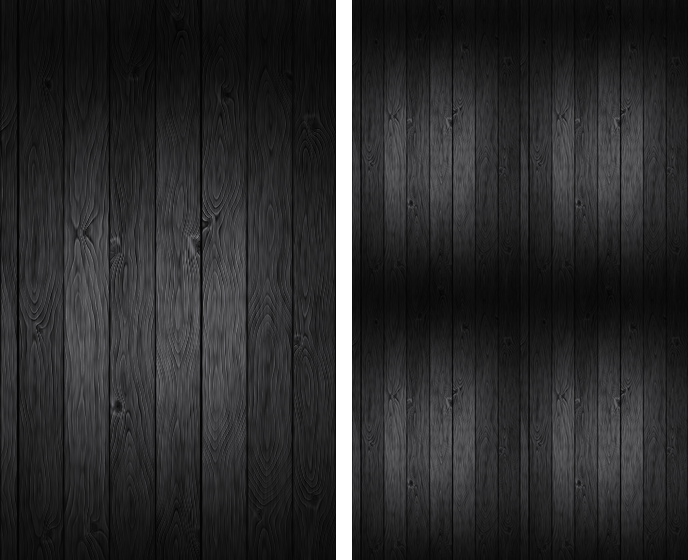
Left, the tile; right, the same tile 2 across and 2 down.
A Shadertoy shader for this texture:

```glsl
const float TAU = 6.28319;
const float FIRST_JOINT = 0.0537;   // right edge of the narrow plank
const float PITCH = 0.1363;         // seven wide planks, the last one trimmed
const float LAST_PLANK = 6.0;
const float GROOVE_THIN = 0.008;    // half widths, in plank widths
const float GROOVE_WIDE = 0.02;
const vec2  RINGS = vec2(9.0, 14.0);     // grain lines per plank width
const vec2  ARCH = vec2(0.8, 3.4);       // straight to strongly arched grain
const int   KNOT_SLOTS = 3;              // per plank
const float KNOT_CHANCE = 0.88;
const vec2  KNOT_HALO = vec2(0.27, 0.46);
const vec2  FIBRE_CELLS = vec2(22.0, 30.0);
const vec2  BAND_CELLS = vec2(6.0, 7.0);
const float GLOW_CENTRE = 0.44;
const float SHADE_DARK = 0.046;
const float SHADE_LIGHT = 0.268;
const vec3  TINT = vec3(0.995, 0.985, 1.02);
const vec3  GROOVE_COLOR = vec3(0.015, 0.015, 0.018);

float hash(vec2 p) {
    return fract(sin(dot(p, vec2(127.1, 311.7))) * 43758.5);
}

// Distance to the nearest cell point; rows wrap
float cellular(vec2 p, vec2 cells, float seed) {
    p *= cells;
    vec2 cell = floor(p);
    float nearest = 2.0;
    for (int j = -1; j <= 1; j++)
    for (int i = -1; i <= 1; i++) {
        vec2 c = cell + vec2(i, j);
        vec2 id = vec2(c.x + seed * 31.0, mod(c.y, cells.y));
        vec2 point = c + vec2(hash(id), hash(id + 57.3));
        nearest = min(nearest, length(point - p));
    }
    return nearest;
}

// Layered sines along the plank, whole cycles only
float drift(float v, float seed) {
    return sin(TAU * (v + hash(vec2(seed, 1.0))))
         + 0.6 * sin(TAU * (2.0 * v + hash(vec2(seed, 2.0))))
         + 0.3 * sin(TAU * (5.0 * v + hash(vec2(seed, 3.0))));
}

// x: bend of the rings, y: dark core, z: pale rim
vec3 knots(vec2 p, float plank, float lengthScale) {
    vec3 sum = vec3(0.0);
    for (int i = 0; i < KNOT_SLOTS; i++) {
        vec2 id = vec2(plank + 11.0, float(i) + 5.0);
        float present = step(hash(id), KNOT_CHANCE);
        float style = hash(id + 3.7);
        float kx = mix(0.06, 0.94, hash(id + 8.1));
        float kv = (float(i) + mix(0.1, 0.9, hash(id + 15.9))) / float(KNOT_SLOTS);
        vec2 d = vec2(p.x - kx, (fract(p.y - kv + 0.5) - 0.5) * lengthScale);
        d.x += 0.03 * sin(d.y * 11.0 + style * TAU);
        d.y += 0.04 * sin(d.x * 17.0 + style * 9.0);
        float radius = mix(0.075, 0.145, style);
        float core = length(d * vec2(1.0, 0.78));
        float rim = (core - radius * 1.2) / (radius * 0.24);
        float pith = (core - radius * 0.5) / (radius * 0.2);
        float side = 0.6 + 0.4 * sin(atan(d.y, d.x + 0.0001) + style * TAU);
        sum.x += present * mix(3.0, 4.4, style) * exp(-1.2 * length(d / KNOT_HALO));
        sum.y += present * (1.0 - smoothstep(radius * 0.5, radius, core))
               * mix(0.3, 1.0, hash(id + 21.3));
        sum.z += present * (exp(-rim * rim) + 0.7 * exp(-pith * pith)) * side
               * mix(0.35, 1.0, hash(id + 33.1));
    }
    return sum;
}

void mainImage(out vec4 fragColor, in vec2 fragCoord) {
    vec2 uv = fragCoord / iResolution.xy;
    float lengthScale = iResolution.y / (iResolution.x * PITCH);
    float pixel = 1.0 / (iResolution.x * PITCH);

    // Plank layout
    float across = (uv.x - FIRST_JOINT) / PITCH;
    float plank = min(floor(across), LAST_PLANK);
    vec2 p = vec2(across - plank, uv.y);
    float start = plank < 0.0 ? 1.0 - FIRST_JOINT / PITCH : 0.0;
    float end = min(1.0, (1.0 - FIRST_JOINT) / PITCH - plank);
    float seed = plank + 3.0;

    // Growth rings: long arches bent around knots
    vec3 knot = knots(p, plank, lengthScale);
    float heart = mix(0.25, 0.75, hash(vec2(seed, 9.0))) + 0.06 * drift(p.y, seed + 40.0);
    float x = p.x - heart;
    float arch = drift(p.y, seed);
    float field = mix(RINGS.x, RINGS.y, hash(vec2(seed, 6.0))) * sqrt(x * x + 0.002)
                + mix(ARCH.x, ARCH.y, hash(vec2(seed, 7.0))) * arch + knot.x
                + 0.12 * sin(TAU * 9.0 * p.y + x * 9.0 + seed)
                + 0.04 * sin(TAU * 31.0 * p.y - x * 19.0 + seed * 2.0);
    float fade = 1.0 - smoothstep(0.4, 0.9, fwidth(field));
    float crest = pow(0.5 + 0.5 * cos(TAU * field), 7.0);
    float valley = pow(0.5 + 0.5 * cos(TAU * (field - 0.2)), 5.0);
    float ringTone = hash(vec2(floor(field), seed)) - 0.5;
    float patches = sin(TAU * 4.0 * p.y + 7.0 * x + seed) * sin(TAU * 3.0 * p.y - 11.0 * x);
    float relief = max(0.6 + 0.5 * patches + 0.4 * min(knot.x, 2.0), 0.15);
    float grain = fade * (relief * (0.4 * crest - 0.38 * valley) + 0.26 * ringTone);

    // Fine fibres, long bands, pale spear points and broad stains
    float fibre = 0.46 - cellular(p, FIBRE_CELLS, seed);
    float band = 0.46 - cellular(p + vec2(0.02 * arch, 0.0), BAND_CELLS, seed + 20.0);
    float spear = smoothstep(0.0, 0.03, 0.09 * (arch - 0.85) - abs(x));
    float stain = 0.07 * drift(p.y + 0.1 * sin(TAU * p.x), seed + 90.0);
    float tone = mix(0.82, 1.16, hash(vec2(seed, 12.0)));

    // Light pooled in the middle, dark toward the ends
    float glow = pow(0.5 + 0.5 * cos(TAU * (uv.y - GLOW_CENTRE)), 0.85);
    glow *= mix(0.55, 1.0, sin(0.5 * TAU * uv.x));
    float light = mix(SHADE_DARK, SHADE_LIGHT, glow);
    float shade = light * tone;
    shade *= 1.03 + grain + 0.48 * fibre + 0.24 * band + 0.2 * spear + stain;
    shade *= 1.0 - 0.8 * min(knot.y, 1.0);
    shade += light * 0.6 * knot.z;

    // Worn plank edges and uneven joints, every fourth one wider
    float left = p.x - start;
    float right = end - p.x;
    float wobble = 0.003 * drift(p.y, seed + 120.0) + 0.002 * sin(TAU * 23.0 * p.y + seed);
    float edge = min(left, right) + wobble;
    float joint = left < right ? plank : plank + 1.0;
    float halfWidth = mod(joint, 4.0) < 0.5 ? GROOVE_WIDE : GROOVE_THIN;
    shade *= mix(0.7, 1.0, smoothstep(0.0, 0.07, edge));
    float lip = (left - 0.05) / 0.014;
    shade *= 1.0 + 0.16 * exp(-lip * lip);
    float gap = 1.0 - smoothstep(halfWidth - 0.4 * pixel, halfWidth + 0.6 * pixel, edge);

    fragColor = vec4(mix(shade * TINT, GROOVE_COLOR, gap), 1.0);
}
```
